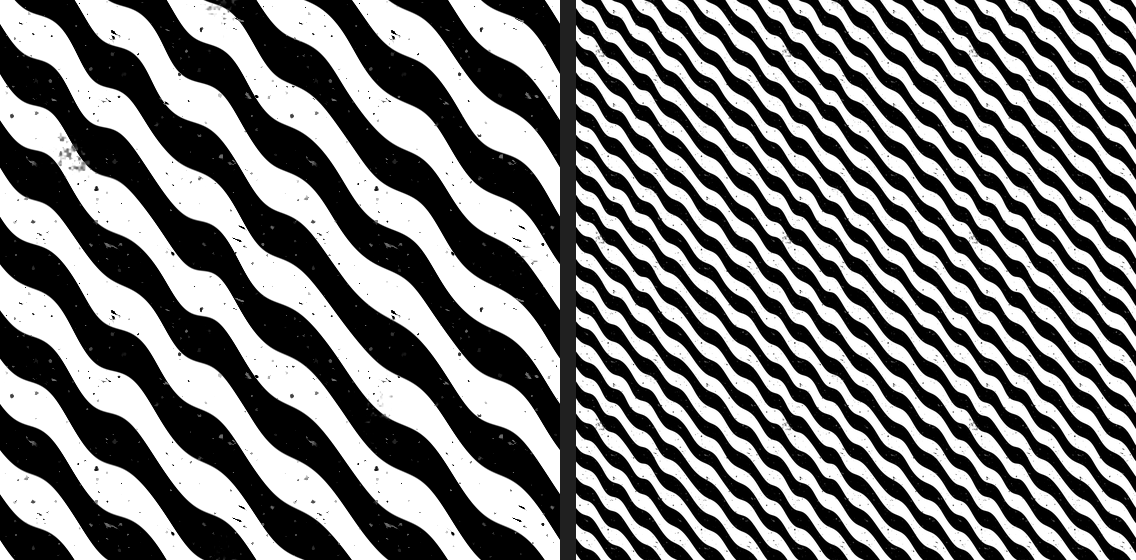
Left, the tile; right, the same tile 3 across and 3 down.
Reproduce this pattern procedurally as a WebGL 1 fragment shader.

```glsl
precision highp float;

uniform vec2 u_resolution;

const float STRIPES = 6.0;          // repeats across and down
const float WAVES = 6.0;            // undulations along each stripe
const float WAVE_HEIGHT = 0.0165;
const float WAVE_OFFSET = 0.445;
const float WAVE_JITTER = 0.5;      // uneven wave spacing, in cycles
const float WIDTH_JITTER = 0.011;
const float WHITE_SHARE = 0.49;
const float EDGE_SOFTNESS = 0.0012;
const float WEAR_TILES = 2.0;       // repeats of the dust layer
const float WEAR_ON_BLACK = 0.42;
const vec2 SCUFF_START = vec2(0.13, 0.72);
const vec2 SCUFF_STEP = vec2(0.27, 0.27);
const float SCUFF_RADIUS = 0.085;
const float TAU = 6.28318;

float hash(vec2 p) {
  return fract(sin(dot(p, vec2(127.1, 311.7))) * 43758.55);
}

vec2 hash2(vec2 p) {
  return vec2(hash(p + 3.7), hash(p + 19.3));
}

// Value noise that wraps after a whole number of cells
float noise(vec2 p, vec2 period) {
  vec2 i = floor(p);
  vec2 f = fract(p);
  f = f * f * (3.0 - 2.0 * f);
  vec2 a = mod(i, period);
  vec2 b = mod(i + 1.0, period);
  return mix(mix(hash(a), hash(vec2(b.x, a.y)), f.x),
             mix(hash(vec2(a.x, b.y)), hash(b), f.x), f.y);
}

float grain(vec2 uv, float cells) {
  return 0.6 * noise(uv * cells, vec2(cells))
       + 0.4 * noise(uv * cells * 2.0, vec2(cells * 2.0));
}

// Wavy diagonal bands: 1 on white, 0 on black
float stripes(vec2 uv, float softness) {
  float jitter = WAVE_JITTER * (noise(uv * 4.0, vec2(4.0)) - 0.5);
  float wave = -WAVE_HEIGHT * cos(TAU * (WAVES * uv.x - WAVE_OFFSET + jitter));
  wave += WIDTH_JITTER * (noise(uv * 9.0 + 0.5, vec2(9.0)) - 0.5);
  float s = STRIPES * (uv.x + uv.y + wave);
  float edge = abs(fract(s) - 0.5) - 0.5 * (1.0 - WHITE_SHARE);
  return smoothstep(-softness, softness, edge / (STRIPES * 1.414));
}

// Scattered round specks, one per chosen cell
float specks(vec2 uv, float cells, float chance, float size) {
  vec2 cell = mod(floor(uv * cells), cells);
  vec2 center = 0.2 + 0.6 * hash2(cell + cells);
  float pick = hash(cell + 41.0);
  float radius = size * (0.4 + 0.6 * hash(cell + 67.0));
  float d = length(fract(uv * cells) - center);
  d += radius * (noise(uv * cells * 12.0, vec2(cells * 12.0)) - 0.5);
  float tone = 0.2 + 0.8 * pow(hash(cell + 83.0), 2.0);
  return step(pick, chance) * tone * smoothstep(radius, radius * 0.4, d);
}

// Clusters of slanted flecks
float chips(vec2 uv) {
  const float CELLS = 4.0;
  vec2 cell = mod(floor(uv * CELLS), CELLS);
  vec2 center = 0.32 + 0.36 * hash2(cell + 7.0);
  float strength = 0.65 + 0.35 * hash(cell + 29.0);
  float near = smoothstep(0.32, 0.0, length(fract(uv * CELLS) - center));
  vec2 slanted = vec2(uv.x * 42.0, uv.y * 76.0 + uv.x * 32.0);
  float fleck = 0.65 * noise(slanted, vec2(42.0, 76.0))
              + 0.35 * noise(slanted * 2.0, vec2(84.0, 152.0));
  float limit = 1.0 - 0.42 * near * strength;
  return smoothstep(limit, limit + 0.12, fleck);
}

// Larger grainy patches, fading from one to the next
float scuffs(vec2 uv) {
  float cover = 0.0;
  for (int i = 0; i < 4; i++) {
    vec2 center = SCUFF_START + SCUFF_STEP * float(i);
    vec2 d = abs(fract(uv - center + 0.5) - 0.5);
    float patchFade = smoothstep(SCUFF_RADIUS, 0.0, length(d));
    cover = max(cover, patchFade * (1.0 - 0.13 * float(i)));
  }
  float limit = 0.95 - 0.5 * cover;
  return 0.6 * smoothstep(limit, limit + 0.35, grain(uv, 120.0));
}

void main() {
  vec2 uv = gl_FragCoord.xy / u_resolution;
  float pixel = 1.0 / min(u_resolution.x, u_resolution.y);
  float base = stripes(uv, max(EDGE_SOFTNESS, 0.7 * pixel));

  // Wear darkens white and faintly lightens black
  vec2 dust = fract(uv * WEAR_TILES);
  float wear = max(specks(dust, 13.0, 0.3, 0.13), specks(dust, 27.0, 0.22, 0.14));
  wear = max(wear, max(chips(dust), scuffs(uv)));
  wear *= mix(WEAR_ON_BLACK, 1.0, base);

  gl_FragColor = vec4(vec3(mix(base, 1.0 - base, wear)), 1.0);
}
```
